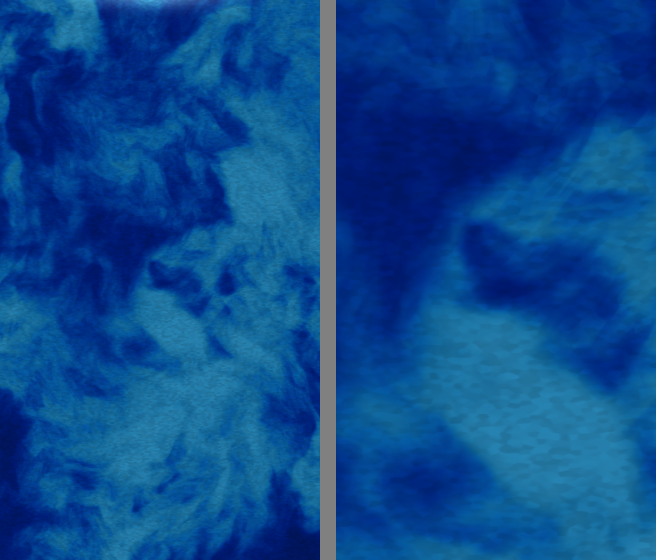
Left: the whole. Right: its middle third, enlarged.
A Shadertoy shader for this texture:

```glsl
// Crumple-dyed blue cloth: soft cellular patches, bent by layered sines, set
// the dye strength; stretched patches add fold streaks, and broad washes place
// the pale pool and the dark areas. A six-step palette turns strength to colour.

const vec3 DYES[6] = vec3[6](
    vec3(0.00, 0.10, 0.44), vec3(0.00, 0.18, 0.52), vec3(0.01, 0.26, 0.57),
    vec3(0.02, 0.34, 0.60), vec3(0.07, 0.40, 0.59), vec3(0.14, 0.48, 0.65));
const float STOPS[6] = float[6](0.08, 0.25, 0.43, 0.60, 0.78, 0.97);

const float PATCH_SCALE = 5.5;      // largest patches per canvas height
const float PATCH_CONTRAST = 1.15;
const float PATCH_DECAY = 0.68;
const float FOLD_CONTRAST = 1.5;
const float TONE_SLOPE = 1.3;
const float WEAVE_CONTRAST = 0.075;
const vec2 POOL_CENTRE = vec2(0.29, 0.23);
const vec2 POOL_SIZE = vec2(0.21, 0.20);
const vec2 STREAK_START = vec2(0.29, 0.54);
const vec2 STREAK_END = vec2(0.41, 0.39);

vec3 hash3(vec2 p) {
    vec3 q = fract(p.xyx * vec3(0.1031, 0.1030, 0.0973));
    q += dot(q, q.yxz + 33.33);
    return fract((q.xxy + q.yzz) * q.zyx);
}

mat2 rotation(float a) {
    return mat2(cos(a), sin(a), -sin(a), cos(a));
}

// Smooth cellular noise in -1..1; higher sharpness gives crisper cell borders
float patches(vec2 p, float sharpness) {
    vec2 cell = floor(p);
    float sum = 0.0, total = 0.0;
    for (int y = -1; y <= 1; y++)
    for (int x = -1; x <= 1; x++) {
        vec2 id = cell + vec2(x, y);
        vec3 h = hash3(id + 100.0);
        vec2 d = id + h.xy - p;
        float weight = exp(-sharpness * dot(d, d));
        sum += weight * (2.0 * h.z - 1.0);
        total += weight;
    }
    return sum / max(total, 1e-12);
}

// Layered sines that make every border wander
vec2 bend(vec2 p) {
    float size = 0.016, freq = 16.0;
    for (int i = 0; i < 4; i++) {
        p += size * sin(freq * p.yx + vec2(1.3, 4.1) * float(i + 1));
        p = rotation(0.5) * p;
        size *= 0.55;
        freq *= 1.9;
    }
    return rotation(-2.0) * p;
}

float cloud(vec2 p, float sharpness) {
    float sum = 0.0, amp = 1.0;
    p *= PATCH_SCALE;
    for (int i = 0; i < 6; i++) {
        sum += amp * patches(p, sharpness);
        p = rotation(0.9) * p * 1.9 + 7.3;
        amp *= PATCH_DECAY;
    }
    return sum;
}

// Feathered streaks in three directions, each in its own areas
float folds(vec2 p) {
    float sum = 0.0;
    for (int i = 0; i < 3; i++) {
        float k = float(i);
        vec2 q = rotation(0.75 - 1.15 * k) * p;
        float area = smoothstep(-0.1, 0.5, patches(p * 6.0 + 19.0 * k, 7.0));
        float broad = patches(q * vec2(8.0, 25.0) + 31.0 * k, 11.0);
        float fine = patches(q * vec2(17.0, 50.0) + 47.0 * k, 9.0);
        sum += area * FOLD_CONTRAST * (0.65 * broad + 0.35 * fine);
    }
    return sum;
}

// Broad light and dark areas of the cloth
float washes(vec2 p) {
    float r = length((p - POOL_CENTRE) / POOL_SIZE);
    float pool = 1.5 * exp(-r * r * r * 0.7);
    float corners = smoothstep(1.0, 1.5, r) * smoothstep(0.36, 0.18, p.y);
    float band = exp(-pow((p.y - 0.56) / 0.13, 2.0)) * smoothstep(0.56, 0.36, p.x);
    vec2 along = STREAK_END - STREAK_START;
    float t = clamp(dot(p - STREAK_START, along) / dot(along, along), 0.0, 1.0);
    float gap = length(p - STREAK_START - t * along);
    float streak = smoothstep(0.02 + 0.03 * t, 0.008, gap);
    return pool - 1.3 * corners - 0.7 * band - 2.0 * streak;
}

vec3 dyeColour(float tone) {
    vec3 colour = DYES[0];
    for (int i = 1; i < 6; i++) {
        float step01 = (tone - STOPS[i - 1]) / (STOPS[i] - STOPS[i - 1]);
        colour = mix(colour, DYES[i], clamp(step01, 0.0, 1.0));
    }
    return colour * mix(0.8, 1.0, smoothstep(0.0, 0.08, tone));
}

void mainImage(out vec4 fragColor, in vec2 fragCoord) {
    vec2 p = fragCoord / iResolution.y;
    vec2 bent = bend(p);

    // Dye strength, spread evenly over 0..1 by a logistic curve
    float sharpness = mix(5.0, 15.0, 0.5 + 0.5 * sin(9.0 * p.x + 7.0 * p.y));
    float dye = PATCH_CONTRAST * cloud(bent, sharpness) + folds(bent) + washes(bent);
    vec3 colour = dyeColour(1.0 / (1.0 + exp(-TONE_SLOPE * dye)));

    // Sheen at the top edge and fine woven grain
    vec2 sheen = (p - vec2(0.28, 1.01)) / vec2(0.12, 0.022);
    colour += vec3(0.32, 0.40, 0.30) * exp(-dot(sheen, sheen));
    float weave = patches(p * vec2(170.0, 340.0), 7.0);
    colour *= 1.0 + WEAVE_CONTRAST * weave;
    fragColor = vec4(colour, 1.0);
}
```
